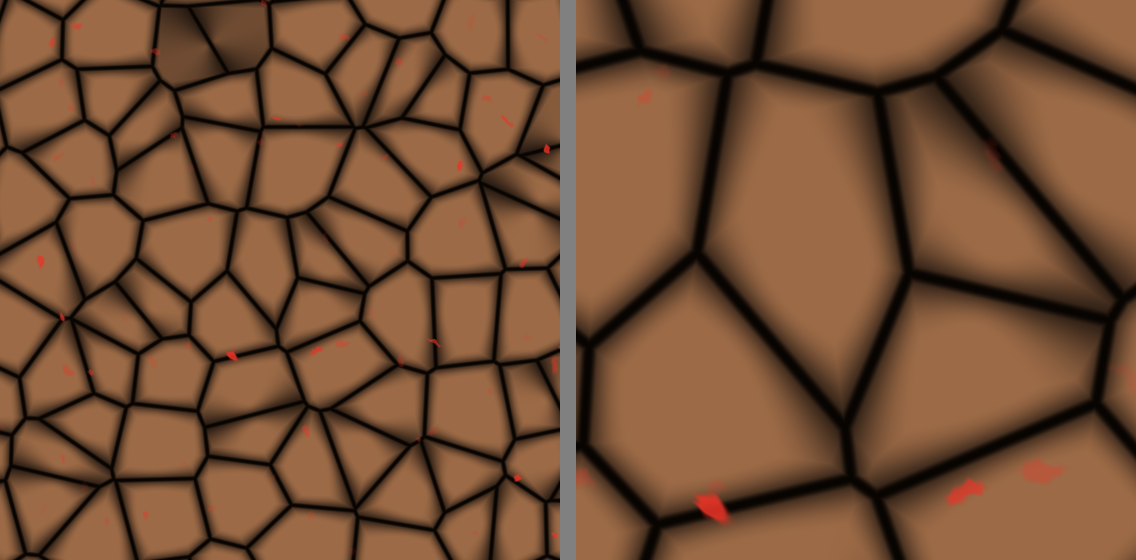
Left, the full canvas; right, a detail of the centre.
Reproduce this texture procedurally as a WebGL 2 fragment shader.

```glsl
#version 300 es
precision highp float;

uniform vec2 u_resolution;
out vec4 fragColor;

const float STONE_COUNT = 8.0;     // stones across the canvas
const float SHADE_REACH = 0.36;    // F2 - F1 value where a stone turns flat
const float SHADE_FLOOR = 0.21;    // brightness of a stone at its rim
const float CRACK_CORE = 0.005;    // crack half widths, in stones
const float CRACK_RIM = 0.045;
const float SPOT_COUNT = 8.0;      // red flecks across the canvas
const vec2 SPOT_LENGTH = vec2(0.06, 0.16);
const vec2 SPOT_WIDTH = vec2(0.035, 0.065);
const float SPOT_OPACITY = 0.88;
const vec3 STONE_COLOR = vec3(0.61, 0.415, 0.275);
const vec3 CRACK_COLOR = vec3(0.03, 0.016, 0.004);
const vec3 SPOT_COLOR = vec3(0.92, 0.20, 0.15);

vec2 hash2(vec2 p) {
    vec3 q = fract(p.xyx * vec3(0.1031, 0.1030, 0.0973));
    q += dot(q, q.yzx + 33.33);
    return fract((q.xx + q.yz) * q.zy);
}

// Cellular noise: x = F2 - F1, y = distance to the nearest cell border
vec2 stones(vec2 p) {
    vec2 cell = floor(p), local = p - cell;
    vec2 nearestCell = vec2(0.0), nearest = vec2(0.0);
    float f1 = 8.0, f2 = 8.0;
    for (int y = -2; y <= 2; y++) {
        for (int x = -2; x <= 2; x++) {
            vec2 offset = vec2(x, y);
            vec2 site = offset + hash2(cell + offset + 17.0) - local;
            float d = length(site);
            if (d < f1) {
                f2 = f1;
                f1 = d;
                nearest = site;
                nearestCell = offset;
            } else {
                f2 = min(f2, d);
            }
        }
    }
    float border = 8.0;
    for (int y = -2; y <= 2; y++) {
        for (int x = -2; x <= 2; x++) {
            vec2 offset = nearestCell + vec2(x, y);
            vec2 site = offset + hash2(cell + offset + 17.0) - local;
            vec2 across = site - nearest;
            if (dot(across, across) > 1e-5) {
                border = min(border, dot(0.5 * (site + nearest), normalize(across)));
            }
        }
    }
    return vec2(f2 - f1, border);
}

// Layered sines that fray the outline of the flecks
vec2 fray(vec2 p) {
    vec2 w = sin(p.yx * vec2(23.0, 27.0) + 2.0 * sin(p * 15.0));
    return 0.014 * w + 0.008 * sin(p.yx * 61.0 + 3.0 * w.yx);
}

// Scattered, turned, soft ellipses of varied strength
float spots(vec2 p) {
    vec2 cell = floor(p);
    vec2 warped = p + fray(p);
    float cover = 0.0;
    for (int y = -1; y <= 1; y++) {
        for (int x = -1; x <= 1; x++) {
            vec2 id = cell + vec2(x, y);
            vec2 size = hash2(id + 91.0);
            vec2 style = hash2(id + 143.0);
            vec2 d = warped - id - hash2(id + 55.0);
            float angle = style.x * 3.1416;
            vec2 axis = vec2(cos(angle), sin(angle));
            vec2 along = vec2(dot(d, axis), dot(d, vec2(-axis.y, axis.x)));
            vec2 radius = vec2(mix(SPOT_LENGTH.x, SPOT_LENGTH.y, size.x * size.x),
                               mix(SPOT_WIDTH.x, SPOT_WIDTH.y, size.y));
            float body = 1.0 - smoothstep(0.45, 1.0, length(along / radius));
            cover = max(cover, body * mix(0.1, 1.0, style.y * style.y));
        }
    }
    return cover;
}

void main() {
    vec2 uv = gl_FragCoord.xy / min(u_resolution.x, u_resolution.y);

    // Stones darken toward their rims
    vec2 stone = stones(uv * STONE_COUNT);
    float rise = sin(1.5708 * clamp(stone.x / SHADE_REACH, 0.0, 1.0));
    vec3 color = STONE_COLOR * mix(SHADE_FLOOR, 1.0, rise);

    // Thin cracks between the stones
    float pixel = STONE_COUNT / min(u_resolution.x, u_resolution.y);
    float rim = max(CRACK_RIM, CRACK_CORE + pixel);
    color = mix(CRACK_COLOR, color, smoothstep(CRACK_CORE, rim, stone.y));

    // Red flecks on top
    color = mix(color, SPOT_COLOR, SPOT_OPACITY * spots(uv * SPOT_COUNT));
    fragColor = vec4(color, 1.0);
}
```
